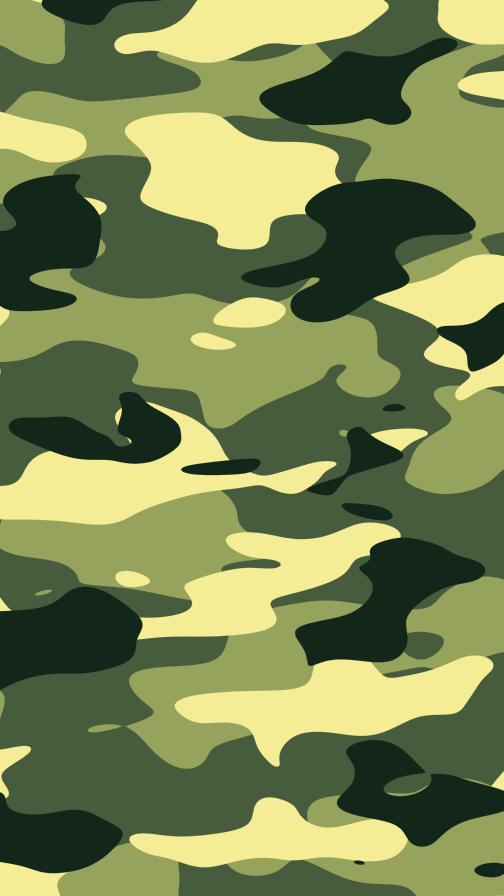
Give the GLSL for this pattern, as a Shadertoy shader.

```glsl
// Woodland camouflage: olive, cream and dark patches layered over a mid green.
// Each patch layer is a warped sum of random waves with unit variance, so its
// cut level sets the covered area like a quantile of a normal distribution.

const float PI = 3.14159;
const int WAVES = 12;

const vec3 MID_GREEN  = vec3(0.28, 0.36, 0.24);
const vec3 OLIVE      = vec3(0.59, 0.64, 0.36);
const vec3 CREAM      = vec3(0.96, 0.93, 0.59);
const vec3 DARK_GREEN = vec3(0.07, 0.15, 0.10);

float hash(float n) {
    return fract(sin(n * 12.9898) * 43758.5);
}

// Smooth random field with zero mean, unit variance and a given wavelength
float waveField(vec2 p, vec2 wavelength, float seed) {
    vec2 q = 2.0 * PI * p / wavelength;
    float sum = 0.0;
    for (int i = 0; i < WAVES; i++) {
        float n = float(i) + seed * 17.0;
        float angle = PI * (float(i) + hash(n + 0.3)) / float(WAVES);
        float frequency = mix(0.7, 1.3, hash(n + 0.5));
        float phase = 2.0 * PI * hash(n + 0.7);
        sum += cos(frequency * dot(q, vec2(cos(angle), sin(angle))) + phase);
    }
    return sum * sqrt(2.0 / float(WAVES));
}

// Patch field: sideways warp draws out fingers, fine waves wobble the outline
float patchField(vec2 p, vec2 wavelength, float seed) {
    vec2 fine = wavelength * 0.42;
    vec2 warp = vec2(waveField(p, fine, seed + 1.0),
                     waveField(p, fine, seed + 2.0));
    vec2 q = p + warp * wavelength * vec2(0.066, 0.045);
    q.y -= 0.10 * q.x;
    float detail = 0.34;
    float field = waveField(q, wavelength, seed)
                + detail * waveField(p, fine, seed + 3.0);
    return field / sqrt(1.0 + detail * detail);
}

// Coverage of field > level with an edge about one pixel wide
float coverage(float field, float level) {
    float slope = length(vec2(dFdx(field), dFdy(field)));
    return clamp(0.5 + (field - level) / max(1.1 * slope, 1e-5), 0.0, 1.0);
}

void mainImage(out vec4 fragColor, in vec2 fragCoord) {
    vec2 p = fragCoord / iResolution.x;

    // Bottom to top: each layer hides part of those below it
    float olive = coverage(patchField(p, vec2(0.70, 0.31), 3.0), 0.33);
    float cream = coverage(patchField(p, vec2(0.68, 0.31), 11.0), 0.56);
    float dark  = coverage(patchField(p, vec2(0.60, 0.29), 23.0), 1.0);

    vec3 color = mix(MID_GREEN, OLIVE, olive);
    color = mix(color, CREAM, cream);
    color = mix(color, DARK_GREEN, dark);
    fragColor = vec4(color, 1.0);
}
```
